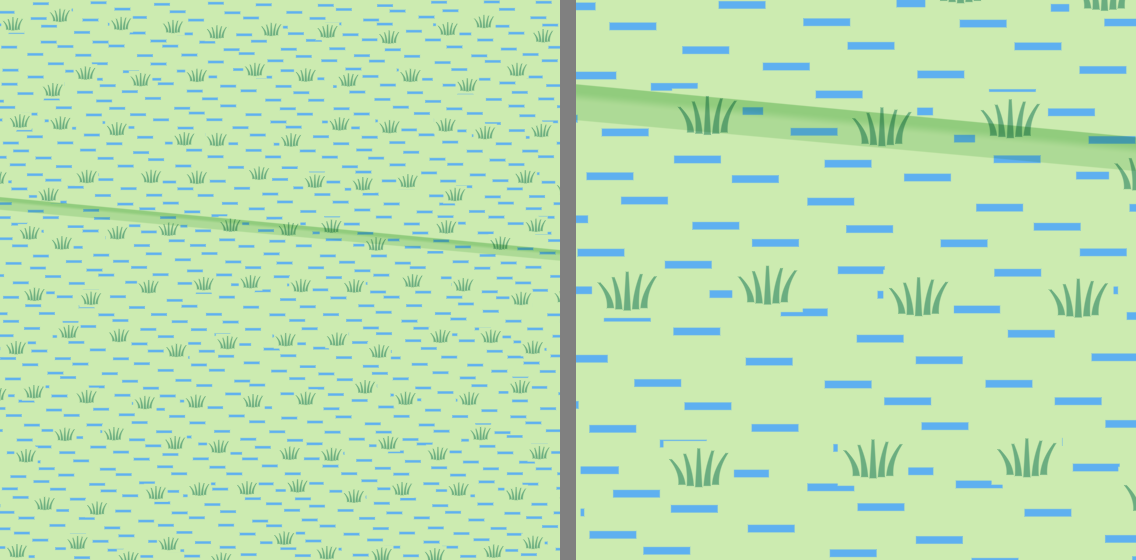
Left: the whole. Right: its middle third, enlarged.
Give the GLSL for this pattern, as a WebGL 1 fragment shader.

```glsl
precision highp float;
// Pale marsh: scattered water dashes, grass tufts and a thin green ridge crossing it.

uniform vec2 u_resolution;

const vec3 MEADOW = vec3(0.80, 0.92, 0.69);
const vec3 WATER = vec3(0.37, 0.69, 0.94);
const vec3 GRASS = vec3(0.42, 0.68, 0.50);
const vec3 RIDGE_TINT = vec3(0.85, 0.93, 0.85);
const vec3 CREST_TINT = vec3(0.71, 0.87, 0.71);

const vec2 DASH_GRID = vec2(10.1, 76.0);
const vec2 DASH_HALF_SIZE = vec2(0.0139, 0.00225);
const float TUFT_GRID = 10.7;
const vec2 TUFT_CLEARING = vec2(0.021, 0.016);
const float BLADE_HEIGHT = 0.023;

// Two random values in -1..1 for a grid cell.
vec2 hash2(vec2 cell, float seed) {
  vec2 k = vec2(dot(cell, vec2(127.1, 311.7)), dot(cell, vec2(269.5, 183.3)));
  return 2.0 * fract(sin(k + seed) * 43758.5) - 1.0;
}

// Coverage of a shape from its signed distance.
float fill(float dist, float soft) {
  return 1.0 - smoothstep(-soft, soft, dist);
}

float boxDistance(vec2 p, vec2 halfSize) {
  vec2 d = abs(p) - halfSize;
  return max(d.x, d.y);
}

// Offset from the dash in this cell; rows shift by the golden ratio to spread evenly.
vec2 dashOffset(vec2 p) {
  vec2 g = p * DASH_GRID;
  g.x += fract(floor(g.y) * 0.381966);
  vec2 cell = floor(g);
  vec2 jitter = hash2(cell, 3.0) * vec2(0.12, 0.27);
  return (g - cell - 0.5 - jitter) / DASH_GRID;
}

// Offset from the tuft in this cell; alternate rows are staggered.
vec2 tuftOffset(vec2 p) {
  vec2 g = p * TUFT_GRID + vec2(0.15, 0.3);
  g.x += 0.5 * mod(floor(g.y), 2.0);
  vec2 cell = floor(g);
  vec2 jitter = hash2(cell, 11.0) * 0.22;
  return (g - cell - 0.5 - jitter) / TUFT_GRID;
}

// A tapering blade that rises from the origin and bends sideways by lean.
float bladeDistance(vec2 p, float height, float lean) {
  float t = clamp(p.y / height, 0.0, 1.0);
  float halfWidth = mix(0.0021, 0.0008, t);
  float side = abs(p.x - lean * t * t) - halfWidth;
  return max(side, max(-p.y, p.y - height));
}

// Five blades fanning outwards, tallest in the middle.
float tuftDistance(vec2 p) {
  float dist = 1.0;
  for (int i = -2; i <= 2; i++) {
    float k = float(i);
    float height = BLADE_HEIGHT * (1.0 - 0.13 * abs(k) + 0.04 * k);
    vec2 base = vec2(0.0050 * k, -0.5 * BLADE_HEIGHT + 0.0007 * abs(k));
    dist = min(dist, bladeDistance(p - base, height, 0.0034 * k));
  }
  return dist;
}

// Multiplicative tint of the slanted ridge, darkest along its upper crest.
vec3 ridgeTint(vec2 p, float soft) {
  float depth = 0.648 - 0.0945 * p.x - p.y;
  float thickness = 0.0225 - 0.0035 * p.x;
  float crest = 1.0 - smoothstep(0.004, 0.011, depth);
  float band = fill(max(-depth, depth - thickness), soft);
  return mix(vec3(1.0), mix(RIDGE_TINT, CREST_TINT, crest), band);
}

void main() {
  vec2 p = gl_FragCoord.xy / u_resolution.y;
  float soft = 0.9 / u_resolution.y;
  vec2 tuft = tuftOffset(p);

  // Water stays clear of the grass.
  float clearing = fill(boxDistance(tuft, TUFT_CLEARING), soft);
  float dash = fill(boxDistance(dashOffset(p), DASH_HALF_SIZE), soft);
  vec3 color = mix(MEADOW, WATER, dash * (1.0 - clearing));

  color = mix(color, GRASS, fill(tuftDistance(tuft), soft));
  color *= ridgeTint(p, soft);
  gl_FragColor = vec4(color, 1.0);
}
```
